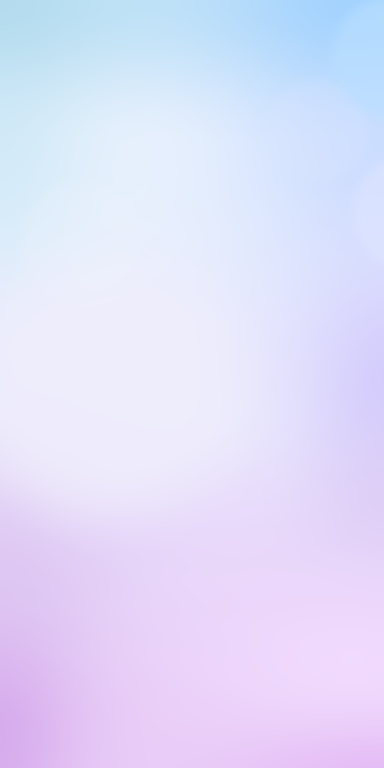
Give the GLSL for this background, as a WebGL 1 fragment shader.

```glsl
precision highp float;

uniform vec2 u_resolution;

// Canvas units: x runs 0..1, y runs 0..2 from the lower left
const vec2 CANVAS = vec2(1.0, 2.0);

// Vertical wash, bottom to top
const vec3 ORCHID = vec3(0.915, 0.805, 0.970);
const vec3 LILAC = vec3(0.912, 0.850, 0.982);
const vec3 LAVENDER = vec3(0.925, 0.920, 0.990);
const vec3 MIST = vec3(0.920, 0.950, 0.992);
const vec3 SKY = vec3(0.760, 0.890, 0.970);

// Glow colours
const vec3 TEAL = vec3(0.680, 0.850, 0.920);
const vec3 PALE_BLUE = vec3(0.790, 0.905, 0.965);
const vec3 AZURE = vec3(0.620, 0.815, 1.000);
const vec3 PERIWINKLE = vec3(0.785, 0.850, 1.000);
const vec3 VIOLET = vec3(0.820, 0.790, 0.990);
const vec3 MAUVE = vec3(0.860, 0.775, 0.945);
const vec3 BLUSH = vec3(0.945, 0.860, 0.995);
const vec3 MAGENTA = vec3(0.830, 0.650, 0.920);
const vec3 PINK = vec3(0.890, 0.720, 0.960);

// Light disc colours
const vec3 PEARL = vec3(0.937, 0.932, 0.988);
const vec3 ICE = vec3(0.930, 0.950, 0.990);
const vec3 AQUA = vec3(0.730, 0.875, 1.000);
const vec3 FROST = vec3(0.870, 0.900, 1.000);

const float SOFT_EDGE = 0.13;
const float CRISP_EDGE = 0.025;

vec3 verticalWash(float y) {
  vec3 color = mix(ORCHID, LILAC, smoothstep(0.10, 0.65, y));
  color = mix(color, LAVENDER, smoothstep(0.55, 0.95, y));
  color = mix(color, MIST, smoothstep(0.95, 1.60, y));
  return mix(color, SKY, smoothstep(1.62, 2.00, y));
}

// Elliptical Gaussian patch of colour
vec3 addGlow(vec3 base, vec2 p, vec2 center, vec2 radius, vec3 tint, float strength) {
  vec2 q = (p - center) / radius;
  return mix(base, tint, strength * exp(-dot(q, q)));
}

// Translucent disc whose rim fades over the given width
vec3 addDisc(vec3 base, vec2 p, vec2 center, float radius, float edge, vec3 tint, float strength) {
  float rim = length(p - center) - radius;
  return mix(base, tint, strength * (1.0 - smoothstep(-edge, edge, rim)));
}

void main() {
  vec2 p = gl_FragCoord.xy / u_resolution * CANVAS;
  vec3 color = verticalWash(p.y);

  // Cool upper glows
  color = addGlow(color, p, vec2(0.00, 1.62), vec2(0.24, 0.36), PALE_BLUE, 0.70);
  color = addGlow(color, p, vec2(0.00, 2.00), vec2(0.26, 0.22), TEAL, 0.70);
  color = addGlow(color, p, vec2(1.00, 1.58), vec2(0.40, 0.36), PERIWINKLE, 0.78);
  color = addGlow(color, p, vec2(0.92, 2.02), vec2(0.32, 0.28), AZURE, 0.85);

  // Violet right side
  color = addGlow(color, p, vec2(1.04, 1.00), vec2(0.27, 0.32), VIOLET, 0.90);
  color = addGlow(color, p, vec2(1.03, 0.70), vec2(0.22, 0.20), MAUVE, 0.50);

  // Warm lower glows
  color = addGlow(color, p, vec2(0.00, 0.50), vec2(0.32, 0.32), MAUVE, 0.75);
  color = addGlow(color, p, vec2(0.92, 0.27), vec2(0.42, 0.22), BLUSH, 0.85);
  color = addGlow(color, p, vec2(-0.02, 0.08), vec2(0.22, 0.28), MAGENTA, 0.85);
  color = addGlow(color, p, vec2(1.00, -0.02), vec2(0.38, 0.12), PINK, 0.80);

  // Large pale disc, then the smaller ones
  color = addDisc(color, p, vec2(0.27, 0.99), 0.33, SOFT_EDGE, PEARL, 0.80);
  color = addDisc(color, p, vec2(0.21, 1.37), 0.155, CRISP_EDGE, ICE, 0.22);
  color = addDisc(color, p, vec2(0.83, 1.66), 0.13, CRISP_EDGE, FROST, 0.25);
  color = addDisc(color, p, vec2(1.02, 1.85), 0.155, CRISP_EDGE, AQUA, 0.60);
  color = addDisc(color, p, vec2(1.07, 1.445), 0.150, CRISP_EDGE, FROST, 0.60);

  gl_FragColor = vec4(color, 1.0);
}
```
